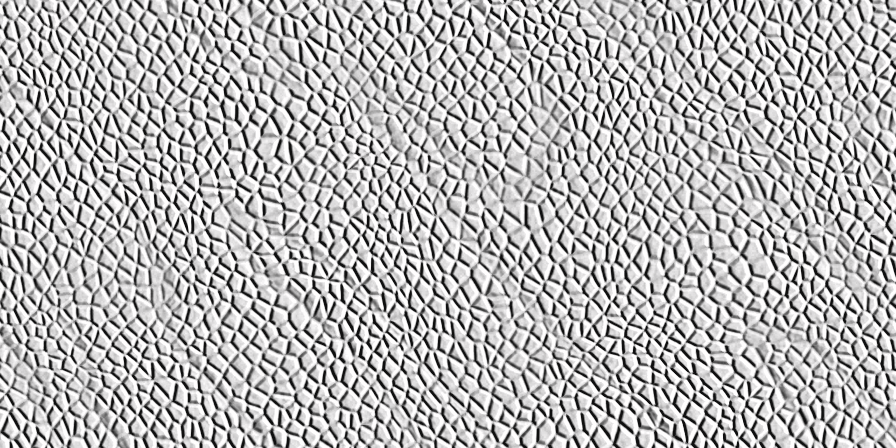
This texture is drawn by a Shadertoy shader. Its source:

```glsl
// Pale grained leather: small leaning pebbles split by dark creases, lit from the right.

float hash(vec2 p) {
    return fract(sin(dot(p, vec2(127.1, 311.7))) * 43758.55);
}

float noise(vec2 p) {
    vec2 i = floor(p), f = fract(p);
    f = f * f * (3.0 - 2.0 * f);
    return mix(mix(hash(i), hash(i + vec2(1, 0)), f.x),
               mix(hash(i + vec2(0, 1)), hash(i + vec2(1, 1)), f.x), f.y);
}

// Jittered centre of the pebble in a grid cell
vec2 pebbleCentre(vec2 cell) {
    return cell + 0.5 + 0.75 * (vec2(hash(cell), hash(cell + 57.3)) - 0.5);
}

// Distance from q to the nearest border between pebbles
float creaseDistance(vec2 q) {
    vec2 cell = floor(q), home = cell, toHome = vec2(9.0);
    for (int y = -1; y <= 1; y++)
    for (int x = -1; x <= 1; x++) {
        vec2 id = cell + vec2(x, y);
        vec2 r = pebbleCentre(id) - q;
        if (dot(r, r) < dot(toHome, toHome)) {
            toHome = r;
            home = id;
        }
    }
    float d = 9.0;
    for (int y = -1; y <= 1; y++)
    for (int x = -1; x <= 1; x++) {
        if (x == 0 && y == 0) continue;
        vec2 r = pebbleCentre(home + vec2(x, y)) - q;
        d = min(d, dot(0.5 * (r + toHome), normalize(r - toHome)));
    }
    return d;
}

// Relief of the hide, 0 in the creases and about 1 on the pebbles
float leatherHeight(vec2 p) {
    // Slow bending of the grain
    p += 0.05 * (vec2(noise(p * 4.0), noise(p * 4.0 + 31.7)) - 0.5);
    p += 0.012 * (vec2(noise(p * 15.0 + 8.0), noise(p * 15.0 + 71.0)) - 0.5);

    // Diagonal axes turn the grid into tall diamonds
    p.x += 0.12 * p.y;
    vec2 q = vec2(23.0 * p.x + 18.8 * p.y, 23.0 * p.x - 18.8 * p.y) + 40.0;

    float h = smoothstep(-0.02, 0.25, creaseDistance(q));
    h *= mix(0.75, 1.2, noise(p * 5.0 + 12.0));

    // Long folds running along the grain
    float fold = abs(noise(q * vec2(0.25, 0.06)) - 0.5);
    h *= mix(0.5, 1.0, smoothstep(0.0, 0.1, fold));

    // Fine wrinkles
    return h + 0.22 * (noise(q * 3.7) - 0.5);
}

void mainImage(out vec4 fragColor, in vec2 fragCoord) {
    vec2 p = fragCoord / iResolution.y;
    vec2 lightStep = 0.0034 * normalize(vec2(0.95, 0.32));

    // Slope toward the light, from two samples of the relief
    float away = leatherHeight(p - lightStep);
    float toward = leatherHeight(p + lightStep);
    float slope = away - toward;
    float depth = 1.0 - clamp(0.5 * (away + toward), 0.0, 1.0);

    // Strong shadows, compressed highlights
    float shade = 0.87 + (slope < 0.0 ? 1.05 : 0.4) * slope - 0.1 * depth;
    shade += 0.05 * (hash(floor(p * 256.0)) - 0.5);

    vec3 hide = vec3(1.0, 0.995, 0.998) * clamp(shade, 0.06, 1.0);
    fragColor = vec4(hide, 1.0);
}
```
